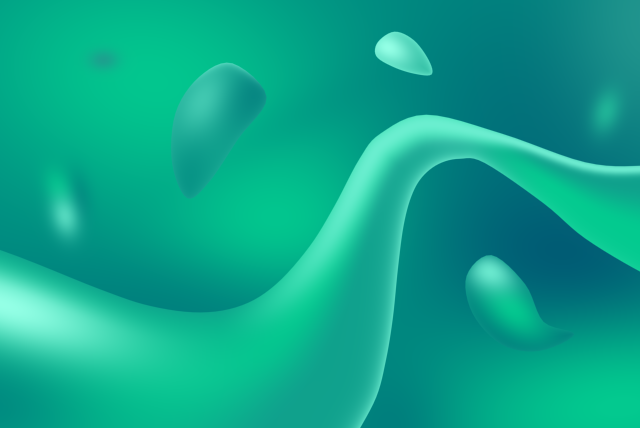
A Shadertoy shader for this background:

```glsl
const vec3 GREEN = vec3(0.01, 0.79, 0.56);
const vec3 SEA = vec3(0.06, 0.63, 0.55);
const vec3 TEAL = vec3(0.00, 0.53, 0.50);
const vec3 DEEP = vec3(0.00, 0.46, 0.48);
const vec3 NAVY = vec3(0.00, 0.34, 0.45);
const vec3 MIST = vec3(0.14, 0.59, 0.56);
const vec3 MINT = vec3(0.46, 0.95, 0.84);
const vec3 PALE = vec3(0.58, 1.00, 0.90);
const int STEPS = 6;

// Outlines, in units of the canvas height
const vec2 CREST[16] = vec2[16](
    vec2(-0.25, 0.49), vec2(0.0, 0.416), vec2(0.234, 0.324), vec2(0.352, 0.285),
    vec2(0.469, 0.27), vec2(0.566, 0.287), vec2(0.645, 0.336), vec2(0.723, 0.424),
    vec2(0.781, 0.518), vec2(0.84, 0.629), vec2(0.889, 0.688), vec2(0.996, 0.732),
    vec2(1.172, 0.688), vec2(1.367, 0.621), vec2(1.5, 0.613), vec2(1.62, 0.63));
const vec2 HOLLOW[16] = vec2[16](
    vec2(0.79, -0.09), vec2(0.83, -0.02), vec2(0.879, 0.072), vec2(0.902, 0.16),
    vec2(0.918, 0.258), vec2(0.93, 0.375), vec2(0.943, 0.473), vec2(0.961, 0.541),
    vec2(0.986, 0.586), vec2(1.025, 0.617), vec2(1.074, 0.629), vec2(1.133, 0.619),
    vec2(1.27, 0.525), vec2(1.367, 0.443), vec2(1.5, 0.363), vec2(1.6, 0.32));
const vec2 LARGE_DROP[8] = vec2[8](
    vec2(0.543, 0.852), vec2(0.465, 0.82), vec2(0.41, 0.736), vec2(0.402, 0.619),
    vec2(0.437, 0.537), vec2(0.488, 0.574), vec2(0.557, 0.676), vec2(0.623, 0.773));
const vec2 SMALL_DROP[8] = vec2[8](
    vec2(0.922, 0.926), vec2(0.883, 0.902), vec2(0.879, 0.869), vec2(0.918, 0.844),
    vec2(0.967, 0.828), vec2(1.008, 0.826), vec2(1.002, 0.859), vec2(0.967, 0.906));
const vec2 BEAN[8] = vec2[8](
    vec2(1.148, 0.404), vec2(1.09, 0.355), vec2(1.104, 0.268), vec2(1.172, 0.195),
    vec2(1.26, 0.18), vec2(1.342, 0.219), vec2(1.27, 0.248), vec2(1.227, 0.336));

vec2 spline(vec2 a, vec2 b, vec2 c, vec2 d, float t) {
    return b + 0.5 * t * (c - a + t * (2.0 * a - 5.0 * b + 4.0 * c - d + t * (3.0 * (b - c) + d - a)));
}

// Keeps the nearest signed distance to a spline span, positive on its left
void nearSpan(vec2 p, vec2 a, vec2 b, vec2 c, vec2 d, inout float best) {
    vec2 from = b;
    for (int j = 1; j <= STEPS; j++) {
        vec2 to = spline(a, b, c, d, float(j) / float(STEPS));
        vec2 e = to - from, q = p - from;
        float len = length(q - e * clamp(dot(q, e) / dot(e, e), 0.0, 1.0));
        if (len < abs(best)) best = e.x * q.y - e.y * q.x < 0.0 ? -len : len;
        from = to;
    }
}

float openCurve(vec2 p, vec2 k[16]) {
    float best = 9.0;
    for (int i = 0; i < 13; i++) nearSpan(p, k[i], k[i + 1], k[i + 2], k[i + 3], best);
    return best;
}

float closedCurve(vec2 p, vec2 k[8]) {
    float best = 9.0;
    for (int i = 0; i < 8; i++) nearSpan(p, k[i], k[(i + 1) % 8], k[(i + 2) % 8], k[(i + 3) % 8], best);
    return best;
}

float glow(vec2 p, vec2 centre, vec2 radii, float angle) {
    float c = cos(angle), s = sin(angle);
    vec2 q = mat2(c, -s, s, c) * (p - centre) / radii;
    return exp(-dot(q, q));
}

vec3 background(vec2 p) {
    vec3 col = mix(TEAL, GREEN, 0.95 * glow(p, vec2(0.36, 0.81), vec2(0.48, 0.31), -0.2));
    col = mix(col, TEAL, 0.45 * glow(p, vec2(0.66, 0.69), vec2(0.3, 0.07), 0.5));
    col = mix(col, GREEN, glow(p, vec2(0.66, 0.49), vec2(0.27, 0.18), 0.2));
    col = mix(col, DEEP, 0.6 * glow(p, vec2(0.42, 0.27), vec2(0.38, 0.13), -0.15));
    col = mix(col, NAVY, 0.5 * glow(p, vec2(1.28, 0.72), vec2(0.4, 0.3), 0.0));
    col = mix(col, NAVY, 0.95 * glow(p, vec2(1.33, 0.39), vec2(0.3, 0.2), -0.2));
    col = mix(col, MIST, 0.9 * glow(p, vec2(1.52, 0.95), vec2(0.2, 0.28), 0.0));
    col = mix(col, GREEN, glow(p, vec2(1.45, 0.05), vec2(0.42, 0.19), 0.1));
    col = mix(col, DEEP, 0.7 * glow(p, vec2(0.92, 0.0), vec2(0.13, 0.16), 0.0));
    // Blurred distant drops
    col = mix(col, MIST, 0.75 * glow(p, vec2(0.242, 0.86), vec2(0.035, 0.024), 0.0));
    col = mix(col, DEEP, 0.5 * glow(p, vec2(0.185, 0.54), vec2(0.028, 0.06), 0.15));
    col = mix(col, GREEN, 0.7 * glow(p, vec2(0.135, 0.565), vec2(0.03, 0.045), 0.4));
    col = mix(col, MINT, 0.7 * glow(p, vec2(0.152, 0.495), vec2(0.031, 0.048), 0.25));
    return mix(col, vec3(0.13, 0.72, 0.6), 0.9 * glow(p, vec2(1.417, 0.74), vec2(0.032, 0.052), -0.3));
}

vec3 ribbon(vec2 p, float top, float low) {
    float across = top / max(top + low, 0.001), right = smoothstep(1.03, 1.3, p.x);
    vec3 climb = mix(GREEN, SEA, smoothstep(0.25, 0.62, across));
    vec3 col = mix(climb, mix(SEA, GREEN, smoothstep(0.2, 0.65, across)), right);
    col = mix(col, TEAL, 0.95 * glow(p, vec2(-0.04, 0.06), vec2(0.28, 0.17), -0.2));
    col = mix(col, SEA, 0.85 * exp(-top / 0.07) * (1.0 - smoothstep(0.5, 0.75, p.x)));
    col = mix(col, PALE, glow(p, vec2(0.0, 0.29), vec2(0.3, 0.085), -0.3) * smoothstep(-0.02, 0.08, top));
    // Light along the crest and the inner rim
    float width = mix(0.045, 0.014, smoothstep(0.95, 1.25, p.x));
    float offset = (top - 0.5 * width) / width;
    col = mix(col, MINT, 0.9 * exp(-offset * offset) * smoothstep(0.5, 0.88, p.x));
    return mix(col, MINT, mix(0.75, 0.15, right) * exp(-low / 0.019));
}

vec3 largeDrop(vec2 p, float d) {
    vec3 col = mix(SEA, MINT, 0.5 * glow(p, vec2(0.475, 0.765), vec2(0.055, 0.09), -0.5));
    col = mix(col, DEEP, 0.6 * glow(p, vec2(0.6, 0.785), vec2(0.06, 0.1), -0.5));
    col = mix(col, TEAL, 0.5 * glow(p, vec2(0.44, 0.58), vec2(0.045, 0.09), -0.2));
    float rim = 0.1 + 0.55 * smoothstep(0.78, 0.86, p.y);
    return mix(col, MINT, rim * exp(-max(d, 0.0) / 0.01));
}

vec3 smallDrop(vec2 p, float d) {
    vec3 col = mix(vec3(0.16, 0.72, 0.62), PALE, glow(p, vec2(0.905, 0.89), vec2(0.065, 0.04), -0.5));
    return mix(col, MINT, 0.7 * exp(-max(d, 0.0) / 0.009));
}

vec3 bean(vec2 p, float d) {
    vec3 col = mix(DEEP, GREEN, 0.95 * glow(p, vec2(1.2, 0.275), vec2(0.1, 0.055), -0.65));
    col = mix(col, MINT, 0.9 * glow(p, vec2(1.145, 0.365), vec2(0.065, 0.045), -0.4));
    return mix(col, SEA, 0.5 * exp(-max(d, 0.0) / 0.009));
}

void mainImage(out vec4 fragColor, in vec2 fragCoord) {
    vec2 p = fragCoord / iResolution.y;
    float soft = 0.75 / iResolution.y;
    vec3 col = background(p);

    float top = -openCurve(p, CREST), low = openCurve(p, HOLLOW);
    col = mix(col, ribbon(p, max(top, 0.0), max(low, 0.0)), smoothstep(-soft, soft, min(top, low)));

    float d = closedCurve(p, LARGE_DROP);
    col = mix(col, largeDrop(p, d), smoothstep(-soft, soft, d));
    d = closedCurve(p, SMALL_DROP);
    col = mix(col, smallDrop(p, d), smoothstep(-soft, soft, d));
    d = closedCurve(p, BEAN);
    col = mix(col, bean(p, d), smoothstep(-soft, soft, d));
    fragColor = vec4(col, 1.0);
}
```
